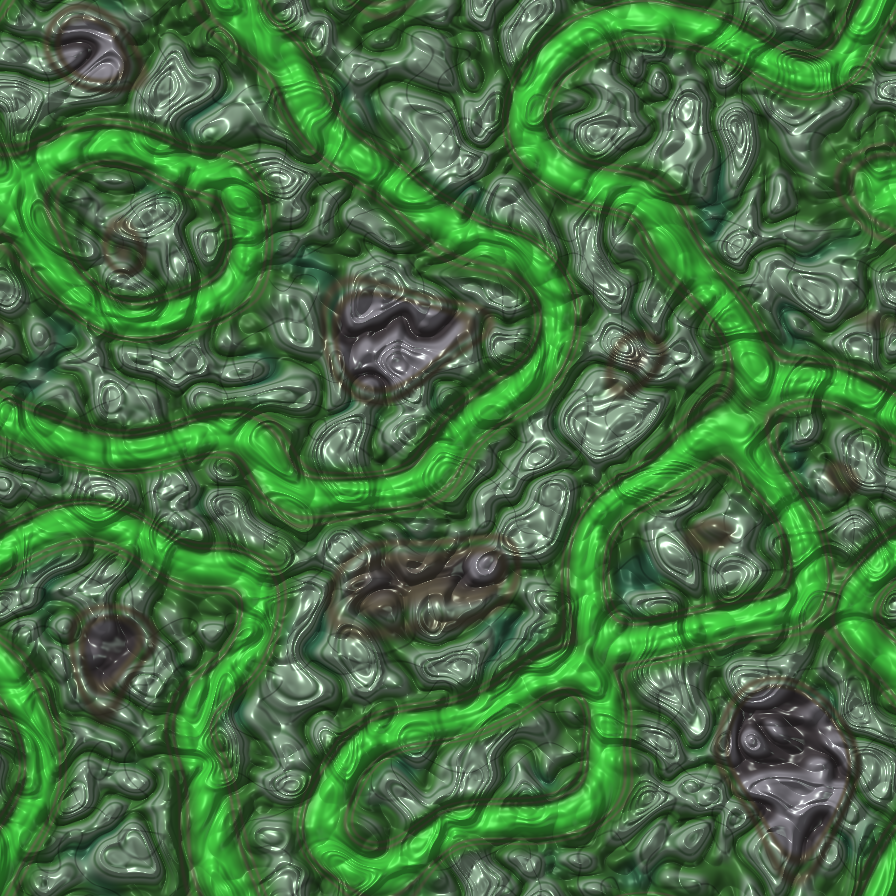
Reproduce this texture procedurally as a WebGL 2 fragment shader.

```glsl
#version 300 es
precision highp float;

uniform vec2 u_resolution;
out vec4 outColor;

vec2 gradientAt(vec2 cell, float period) {
  cell = mod(cell, period);
  float angle = 6.2832 * fract(sin(dot(cell, vec2(127.1, 311.7)) + period * 7.3) * 43758.5453);
  return vec2(cos(angle), sin(angle));
}

// Gradient noise that wraps after a whole number of cells
float noise(vec2 uv, float period) {
  vec2 p = uv * period;
  vec2 i = floor(p), f = p - i;
  vec2 s = f * f * f * (f * (f * 6.0 - 15.0) + 10.0);
  vec2 x = vec2(1.0, 0.0), y = vec2(0.0, 1.0);
  float a = dot(gradientAt(i, period), f);
  float b = dot(gradientAt(i + x, period), f - x);
  float c = dot(gradientAt(i + y, period), f - y);
  float d = dot(gradientAt(i + 1.0, period), f - 1.0);
  return mix(mix(a, b, s.x), mix(c, d, s.x), s.y);
}

float softAbs(float x, float radius) {
  return sqrt(x * x + radius * radius) - radius;
}

float line(float x, float center, float width) {
  return 1.0 - smoothstep(0.0, width, abs(x - center));
}

// Broad field whose zero contour is the vein network
float veinField(vec2 uv) {
  vec2 q = uv + 0.03 * vec2(noise(uv, 5.0), noise(uv + 0.37, 6.0));
  return noise(q, 4.0) + 0.5 * noise(q + 0.23, 5.0);
}

// x: height, y: distance to the vein, z: blister profile, w: field strength
vec4 surface(vec2 uv, float steepness) {
  float field = softAbs(veinField(uv), 0.008);
  float dist = field / steepness;

  vec2 curl = vec2(noise(uv, 9.0), noise(uv + 0.61, 8.0));
  vec2 w = uv + 0.035 * curl;
  float blister = softAbs(noise(w, 14.0) + 0.35 * noise(w + 0.4, 25.0), 0.015);
  float wrinkle = softAbs(noise(w + 0.15, 27.0), 0.02);
  float dimples = noise(w + 0.7, 47.0);
  float ripples = sin(field * 58.0 + 3.0 * noise(w, 10.0));

  float rough = mix(0.35, 1.0, smoothstep(0.01, 0.035, dist));
  float height = 0.024 * smoothstep(0.0, 0.24, blister) + 0.020 * wrinkle + 0.005 * dimples;
  height += 0.0008 * sin(blister * 62.0) + 0.0022 * ripples;
  height *= rough;
  height += 0.008 * (1.0 - smoothstep(0.0, 0.026, dist));
  height += 0.0012 * line(dist, 0.019, 0.004);
  height += 0.006 * line(field, 0.43, 0.06);
  return vec4(height, dist, blister, field);
}

void main() {
  vec2 uv = gl_FragCoord.xy / u_resolution;
  vec2 right = vec2(0.0015, 0.0), up = right.yx;
  vec2 incline = vec2(veinField(uv + 2.0 * right) - veinField(uv - 2.0 * right),
                      veinField(uv + 2.0 * up) - veinField(uv - 2.0 * up)) / (4.0 * right.x);
  float steepness = sqrt(dot(incline, incline) + 1.2);
  vec4 s = surface(uv, steepness);
  vec2 slope = vec2(surface(uv + right, steepness).x - s.x,
                    surface(uv + up, steepness).x - s.x) / right.x;
  vec3 normal = normalize(vec3(-1.5 * slope, 1.0));
  float dist = s.y, blister = s.z, field = s.w;

  // Dark green tissue carrying silvery blisters with outlined rims
  float tint = noise(uv + 0.5, 12.0);
  vec3 tissue = mix(vec3(0.22, 0.41, 0.19), vec3(0.19, 0.38, 0.28), smoothstep(0.1, 0.45, tint));
  float silver = smoothstep(0.04, 0.13, blister) * smoothstep(0.022, 0.055, dist);
  vec3 color = mix(tissue, vec3(0.50, 0.60, 0.51), silver);
  color *= mix(0.80, 1.0, smoothstep(0.0, 0.04, blister));
  color = mix(color, vec3(0.17, 0.32, 0.17), 0.6 * max(line(blister, 0.15, 0.03), line(blister, 0.29, 0.03)));
  float crack = abs(noise(uv + 0.04 * vec2(tint, noise(uv, 11.0)), 20.0));
  color *= mix(0.72, 1.0, smoothstep(0.0, 0.04, crack));

  // Glowing veins with a green halo and thin brown rims
  color = mix(color, vec3(0.20, 0.43, 0.17), 0.85 * (1.0 - smoothstep(0.020, 0.046, dist)));
  color = mix(color, vec3(0.25, 0.73, 0.24), 1.0 - smoothstep(0.004, 0.021, dist));
  float rims = max(line(dist, 0.019, 0.003), line(dist, 0.026, 0.003));
  color = mix(color, vec3(0.36, 0.36, 0.27), 0.75 * rims);

  // Dark metal islands inside brown rings
  float island = smoothstep(0.42, 0.46, field);
  vec3 metal = mix(vec3(0.23, 0.21, 0.22), vec3(0.50, 0.49, 0.52), smoothstep(0.05, 0.18, blister));
  color = mix(color, metal, island);
  float rings = max(line(field, 0.405, 0.03), line(field, 0.45, 0.022));
  color = mix(color, vec3(0.32, 0.29, 0.22), 0.85 * rings);

  // Polished relief lit from the upper left
  vec3 light = normalize(vec3(-0.45, 0.55, 0.70));
  vec3 halfway = normalize(light + vec3(0.0, 0.0, 1.0));
  float diffuse = max(dot(normal, light), 0.0);
  float glint = pow(max(dot(normal, halfway), 0.0), 34.0);
  float backGlint = pow(max(dot(normal, normalize(vec3(0.5, -0.35, 0.8))), 0.0), 36.0);
  float gloss = mix(0.26, 0.75, max(silver, island));
  color *= 0.54 + 0.60 * diffuse;
  color += gloss * glint * vec3(0.70, 0.76, 0.70);
  color += 0.35 * gloss * backGlint * vec3(0.75, 0.90, 0.80);

  outColor = vec4(clamp(color, 0.0, 1.0), 1.0);
}
```
